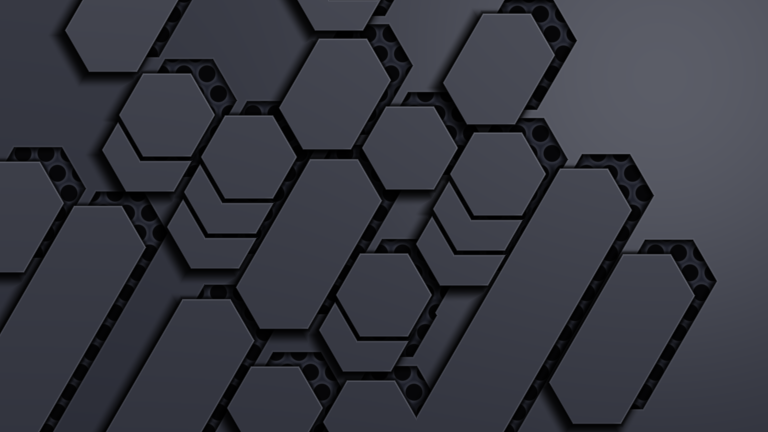
Reproduce this background procedurally as a Shadertoy shader.

```glsl
// Dark hexagonal plates, some stretched along a 60 degree diagonal, above a soft-lit wall.
// One distance field gives the plates; shifted lookups of that same field give
// the perforated recesses to the upper right and the shadows to the lower left.

const float APOTHEM = 0.415;
const vec2 CHEVRON_STEP = vec2(-0.17, -0.35);

// Short plates: centre and number of chevrons stacked below
const vec3 SHORT_PLATES[8] = vec3[8](
    vec3(1.67, 3.17, 1), vec3(2.49, 2.75, 2), vec3(4.10, 2.84, 0), vec3(4.98, 2.58, 2),
    vec3(3.84, 1.37, 1), vec3(2.75, 0.24, 0), vec3(3.71, 0.10, 0), vec3(3.56, 4.78, 1));

// Long plates: centre and half length of the diagonal stretch
const vec3 LONG_PLATES[9] = vec3[9](
    vec3(3.35, 3.38, 0.16), vec3(4.99, 3.63, 0.16), vec3(3.09, 1.88, 0.5),
    vec3(0.08, 2.15, 0.16), vec3(0.33, 0.72, 1.3), vec3(5.09, 0.92, 1.5),
    vec3(6.22, 0.93, 0.5), vec3(1.63, 0.16, 0.87), vec3(1.53, 4.71, 0.8));

// Flat-topped hexagon swept along its upper-left edge
float hexagon(vec2 p, float stretch) {
    float reach = APOTHEM + 0.866 * stretch;
    float side = abs(dot(p, vec2(0.866, -0.5))) - APOTHEM;
    float ends = max(abs(p.y), abs(dot(p, vec2(0.866, 0.5)))) - reach;
    return max(side, ends);
}

// Distance to all plates; gap separates each chevron from the part above it
float plates(vec2 p, float gap) {
    float d = 1e3;
    for (int i = 0; i < 9; i++)
        d = min(d, hexagon(p - LONG_PLATES[i].xy, LONG_PLATES[i].z));
    for (int i = 0; i < 8; i++) {
        vec2 q = p - SHORT_PLATES[i].xy;
        float above = hexagon(q, 0.0);
        d = min(d, above);
        for (int k = 1; k <= int(SHORT_PLATES[i].z); k++) {
            float body = hexagon(q - float(k) * CHEVRON_STEP, 0.0);
            d = min(d, max(body, gap - above));
            above = body;
        }
    }
    return d;
}

// Distance to a triangular lattice of round holes
float holes(vec2 p) {
    vec2 cell = vec2(0.23, 0.398);
    vec2 a = mod(p, cell) - 0.5 * cell;
    vec2 b = mod(p + 0.5 * cell, cell) - 0.5 * cell;
    return min(length(a), length(b)) - 0.085;
}

vec3 steel(float level) {
    return vec3(level - 0.008, level, level + 0.04);
}

void mainImage(out vec4 fragColor, in vec2 fragCoord) {
    // The canvas is 4.32 units high
    float pixel = 4.32 / iResolution.y;
    vec2 p = fragCoord * pixel;

    float plate = plates(p, 0.045);
    float recess = plates(p - vec2(0.22, 0.145), -1.0);
    float shadow = plates(p + 0.05, 0.045);

    // Wall with a broad glow at the upper right
    vec2 toGlow = p - vec2(6.6, 3.3);
    float light = 0.18 + 0.01 * p.y + 0.15 * exp(-dot(toGlow, toGlow) / 7.5);
    vec3 color = steel(light);
    color += 0.05 * smoothstep(0.025, 0.0, recess);

    // Perforated sheet, darkened below the walls of the recess
    float web = holes(p);
    vec3 sheet = steel(0.13 + 0.07 * smoothstep(0.04, 0.0, web));
    sheet = mix(vec3(0.025, 0.025, 0.032), sheet, smoothstep(-pixel, pixel, web));
    sheet *= mix(0.15, 1.0, smoothstep(0.0, 0.085, -recess));
    color = mix(color, sheet, smoothstep(pixel, -pixel, recess));

    // Cast shadow and the dark seam around each plate
    color *= mix(0.12, 1.0, smoothstep(-0.03, 0.12, shadow));
    color *= mix(0.3, 1.0, smoothstep(0.0, 0.045, plate));

    // Plate faces with a thin rim, brightest toward the upper right
    float facing = clamp((shadow - plate) / 0.07, -1.0, 1.0);
    float rim = smoothstep(0.022, 0.004, -plate);
    float face = 0.205 + 0.012 * p.y + 0.28 * (light - 0.18);
    vec3 top = steel(face + rim * (0.07 + 0.06 * facing));
    color = mix(color, top, smoothstep(pixel, -pixel, plate));

    fragColor = vec4(color, 1.0);
}
```
